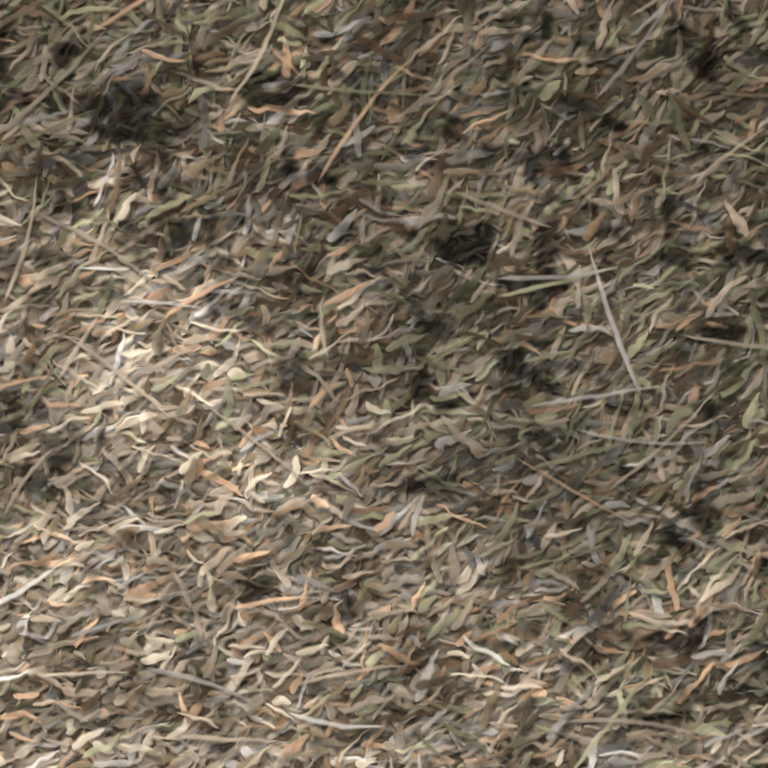
A Shadertoy shader for this texture:

```glsl
// Dry, trampled grass: many layers of short straw blades over crumbled litter.
// Each layer scatters soft, slightly ragged strokes on a jittered grid with faint
// shadows; slow noise shifts the mat between pale fine litter and dark green growth.

const int   LAYERS       = 18;      // mat of short blades
const int   STRAY_LAYERS = 2;       // sparse long stalks on top
const float CELL_MIN     = 0.030;
const float CELL_MAX     = 0.068;
const float STRAY_CELL   = 0.14;
const float STRAY_SHARE  = 0.42;
const float LEAN         = 0.50;    // main direction in radians
const float SPREAD       = 1.25;    // scatter around the main direction
const float SOFTNESS     = 0.0023;
const float OPACITY      = 0.84;
const float SHADOW       = 0.15;
const float GAIN         = 1.09;
const vec2  SHADOW_SHIFT = vec2(-0.0012, 0.0044);

const vec3 UMBER  = vec3(0.28, 0.24, 0.19);
const vec3 OLIVE  = vec3(0.40, 0.38, 0.33);
const vec3 BROWN  = vec3(0.47, 0.40, 0.31);
const vec3 KHAKI  = vec3(0.54, 0.49, 0.43);
const vec3 STRAW  = vec3(0.65, 0.58, 0.50);
const vec3 BLEACH = vec3(0.78, 0.72, 0.63);
const vec3 GREEN  = vec3(0.43, 0.44, 0.33);
const vec3 RUST   = vec3(0.62, 0.46, 0.34);
const vec3 COOL   = vec3(0.50, 0.50, 0.50);

vec4 hash4(vec3 p) {
    vec4 q = fract(p.xyzx * vec4(0.1031, 0.1030, 0.0973, 0.1099));
    q += dot(q, q.wzxy + 33.33);
    return fract((q.xxyz + q.yzzw) * q.zywx);
}

float noise(vec2 p) {
    vec2 c = floor(p), f = fract(p);
    f = f * f * (3.0 - 2.0 * f);
    float low  = mix(hash4(vec3(c, 7.0)).x, hash4(vec3(c + vec2(1, 0), 7.0)).x, f.x);
    float high = mix(hash4(vec3(c + vec2(0, 1), 7.0)).x, hash4(vec3(c + 1.0, 7.0)).x, f.x);
    return mix(low, high, f.y);
}

float fbm(vec2 p) {
    return 0.55 * noise(p) + 0.29 * noise(p * 2.1 + 17.0) + 0.16 * noise(p * 4.3 + 41.0);
}

// Growth: 0 in the pale litter at lower left, 1 in the green at upper right
float growthAt(vec2 p) {
    float slope = 0.62 * p.x + 0.62 * p.y - 0.5;
    return smoothstep(-0.36, 0.38, slope + 0.8 * (fbm(p * 3.6 + 5.0) - 0.5));
}

// Dry tones from dark to pale, spaced by their share of the ground
vec3 dryTone(float t) {
    vec3 c = mix(UMBER, OLIVE, smoothstep(0.06, 0.20, t));
    c = mix(c, BROWN, smoothstep(0.20, 0.32, t));
    c = mix(c, KHAKI, smoothstep(0.32, 0.46, t));
    c = mix(c, STRAW, smoothstep(0.54, 0.72, t));
    return mix(c, BLEACH, smoothstep(0.80, 0.94, t));
}

vec3 bladeColor(float tone, float tint, float growth) {
    vec3 c = dryTone(clamp(tone + 0.22 * (0.5 - growth), 0.0, 1.0));
    float light = dot(c, vec3(0.333)) / 0.46;
    float greenShare = mix(0.04, 0.30, growth);
    if (tint < greenShare) c = mix(c, GREEN * light, 0.65);
    else if (tint > 0.88)  c = mix(c, RUST * light, 0.50);
    else if (tint > 0.75)  c = mix(c, COOL * light, 0.60);
    return c;
}

// Coverage of a slightly bent stalk with narrowing ends, lying along x
float bladeMask(vec2 p, float halfLen, float halfWidth, float bend) {
    float t = p.x / halfLen;
    float y = p.y - bend * halfLen * (t * t - 0.4);
    float width = halfWidth * max(1.0 - t * t * t * t, 0.0) * (1.0 - 0.3 * t);
    float ends = smoothstep(1.0, 0.82, abs(t));
    return ends * smoothstep(SOFTNESS, -SOFTNESS, abs(y) - width);
}

// Draws one layer of blades over the ground; area holds growth and clump tone
vec3 addLayer(vec3 ground, vec2 p, float id, float cell, float depth, vec2 area, bool stray) {
    vec2 grid = p / cell + hash4(vec3(id, 3.0, 9.0)).xy * 40.0;
    vec2 home = floor(grid);
    for (int j = -1; j <= 1; j++)
    for (int i = -1; i <= 1; i++) {
        vec2 c = home + vec2(i, j);
        vec4 place = hash4(vec3(c, id * 3.7 + 1.0));
        vec2 offset = (grid - c - place.xy) * cell;
        if (dot(offset, offset) > cell * cell) continue;
        vec4 look = hash4(vec3(c, id * 5.3 + 60.0));
        if (stray && look.w > STRAY_SHARE) continue;

        float angle = LEAN - 0.2 * (1.0 - area.x) + SPREAD * (place.z + place.w - 1.0);
        if (look.z > 0.74) angle += 2.2 * (look.x - 0.4);
        vec2 dir = vec2(cos(angle), sin(angle));
        vec2 q = vec2(dot(dir, offset), dir.x * offset.y - dir.y * offset.x);
        float halfLen = cell * mix(0.45, 0.88, look.y) * mix(0.72, 1.0, area.x);
        if (abs(q.x) > halfLen + 0.005 || abs(q.y) > 0.016 + 0.1 * halfLen) continue;

        float halfWidth = stray ? mix(0.0020, 0.0034, look.x)
                                : mix(0.0022, 0.0056, look.x * look.x) * (1.25 - 0.4 * look.y);
        float bend = (fract(look.y * 17.0) - 0.5) * 0.26;
        vec2 s = q + vec2(dot(dir, SHADOW_SHIFT), dir.x * SHADOW_SHIFT.y - dir.y * SHADOW_SHIFT.x);
        ground *= 1.0 - SHADOW * bladeMask(s, halfLen, halfWidth * 1.3, bend);
        float cover = bladeMask(q, halfLen, halfWidth, bend);
        if (cover <= 0.0) continue;

        float tone = stray ? 0.45 + 0.5 * place.w
                           : 0.5 + 0.92 * (fract(look.z * 23.0) - 0.5) + area.y;
        vec3 color = bladeColor(tone, fract(look.x * 31.0), area.x) * depth;
        float side = clamp(q.y / halfWidth, -1.0, 1.0);
        float streak = noise(vec2(q.x * 60.0, q.y * 180.0) + place.xy * 50.0) - 0.5;
        color *= 1.0 + 0.05 * side + 0.22 * streak;
        ground = mix(ground, color, OPACITY * cover);
    }
    return ground;
}

void mainImage(out vec4 fragColor, in vec2 fragCoord) {
    vec2 p = fragCoord / iResolution.y;
    vec2 ragged = p + 0.007 * (vec2(noise(p * 42.0), noise(p * 42.0 + 90.0)) - 0.5)
                    + 0.004 * (vec2(noise(p * 95.0 + 30.0), noise(p * 95.0 + 70.0)) - 0.5);
    float growth = growthAt(p);
    vec2 area = vec2(growth, 0.8 * (fbm(p * 13.0 + 60.0) - 0.5));

    // Crumbled litter in the gaps
    vec3 color = mix(UMBER, KHAKI, smoothstep(0.3, 0.7, fbm(p * 60.0)));

    for (int k = 0; k < LAYERS; k++) {
        float height = float(k) / float(LAYERS - 1);
        float cell = mix(CELL_MIN, CELL_MAX, hash4(vec3(float(k), 2.0, 5.0)).z);
        color = addLayer(color, ragged, float(k), cell, mix(0.82, 1.12, height), area, false);
    }
    // Dark pockets between the clumps
    float pocket = smoothstep(0.54, 0.80, fbm(p * vec2(24.0, 30.0) + 11.0));
    color *= 1.0 - pocket * mix(0.25, 0.55, growth);

    vec2 eased = mix(p, ragged, 0.3);
    for (int k = 0; k < STRAY_LAYERS; k++)
        color = addLayer(color, eased, float(LAYERS + k), STRAY_CELL, 1.06, area, true);

    // Broad patches of light and fine mottling
    color *= GAIN * (1.0 + 0.42 * (fbm(p * 5.5 + 23.0) - 0.5)) * mix(1.10, 0.90, growth);
    color += 0.04 * (fbm(p * 90.0) - 0.5);
    fragColor = vec4(clamp(color, 0.0, 1.0), 1.0);
}
```
